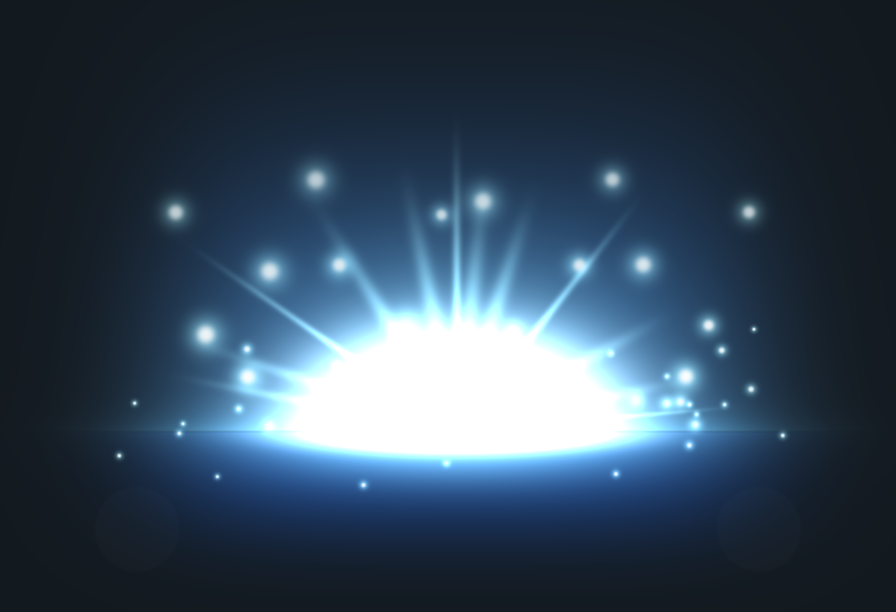
A Shadertoy shader for this background:

```glsl
// A white-blue burst of light rising over a dark horizon, with rays and drifting sparks.

const float PI = 3.14159265;
const vec2 SOURCE = vec2(0.015, 0.295);   // x from the centre, y from the bottom, in heights

const vec3 NIGHT = vec3(0.075, 0.100, 0.122);
const vec3 HAZE  = vec3(0.080, 0.210, 0.390);
const vec3 FLOOR_BLUE = vec3(0.035, 0.170, 0.430);
const vec3 CYAN  = vec3(0.520, 0.750, 0.720);
const vec3 FLARE = vec3(0.300, 0.580, 0.700);
const vec3 RAY   = vec3(0.360, 0.500, 0.480);

const int RAY_COUNT = 12;
const int ORB_COUNT = 18;
const int DUST_COUNT = 40;

float hash(float n) {
    n = fract(n * 0.1031);
    n *= n + 33.33;
    n *= n + n;
    return fract(n);
}

// Bell-shaped falloff; a higher power gives a flatter top.
float falloff(float d, float radius, float power) {
    return exp(-pow(abs(d) / radius, power));
}

// Sky haze above the horizon, blue floor below it.
vec3 backdrop(vec2 q, float above) {
    float side = falloff(q.x, 0.49, 4.0);
    vec3 sky = HAZE * falloff(q.y, 0.46, 2.5);
    vec3 ground = FLOOR_BLUE * falloff(q.y, 0.165, 2.5);
    return NIGHT + side * mix(ground, sky, above);
}

// Wide cyan glow, flare along the horizon and the white dome.
vec3 burst(vec2 q, float above) {
    float squash = q.y > 0.0 ? 1.0 : 3.2;
    float glow = falloff(length(q * vec2(0.75, squash)), 0.22, 2.0);
    float flare = falloff(q.x, 0.43, 3.0) * exp(-abs(q.y) / 0.032);
    vec2 domeSize = vec2(0.23, q.y > 0.0 ? 0.140 : 0.030);
    float dome = falloff(length(q / domeSize), 1.1, 3.0);
    return CYAN * glow + FLARE * flare * mix(0.75, 1.0, above) + 1.6 * dome;
}

// One beam from the source, fading towards its tip.
float beam(vec2 q, float angle, float reach, float width) {
    vec2 dir = vec2(cos(angle), sin(angle));
    float along = dot(q, dir);
    float across = dot(q, vec2(-dir.y, dir.x));
    float fade = smoothstep(0.0, 0.12, along) * (1.0 - smoothstep(0.15, reach, along));
    return fade * falloff(across, width, 2.0);
}

// Fan of beams, crowded upright and near the ground; every third is long and thin.
vec3 rayFan(vec2 q) {
    float light = 0.0;
    for (int i = 0; i < RAY_COUNT; i++) {
        float u = 2.0 * float(i) / float(RAY_COUNT - 1) - 1.0;
        float angle = radians(87.0 + 82.0 * u - 8.0 * sin(2.0 * PI * u));
        bool thin = i % 3 == 0;
        float reach = (thin ? 0.53 : 0.45) + 0.05 * u;
        float width = (thin ? 0.007 : 0.014) * (1.0 - 0.5 * u * u);
        light += beam(q, angle, reach, width) * (thin ? 1.0 : 0.7);
    }
    return RAY * light;
}

// Soft bright dot with a cyan halo, laid over the colour beneath.
vec3 addSpark(vec3 colour, vec2 offset, float radius, float strength) {
    float d = length(offset);
    vec3 core = mix(vec3(0.78, 0.80, 0.82), vec3(1.0), strength);
    colour += CYAN * 0.65 * strength * falloff(d, radius * 2.0, 2.0);
    return mix(colour, max(core, colour), strength * falloff(d, radius, 3.0));
}

// Large orbs follow a wave across the sky.
vec3 addOrbs(vec3 colour, vec2 p) {
    for (int i = 0; i < ORB_COUNT; i++) {
        float n = float(i);
        float wave = cos(2.0 * PI * (n - 4.0) / 4.5);
        vec2 jitter = vec2(hash(n + 3.0), hash(n + 41.0)) - 0.5;
        vec2 spot = vec2(-0.445 + 0.055 * n, 0.542 + 0.156 * wave) + 0.025 * jitter;
        float radius = mix(0.008, 0.0155, hash(n + 87.0));
        colour = addSpark(colour, p - spot, radius, 0.82 - 0.16 * wave);
    }
    return colour;
}

// Fine dust gathers close to the horizon.
vec3 addDust(vec3 colour, vec2 p) {
    for (int i = 0; i < DUST_COUNT; i++) {
        float n = float(i) + 120.0;
        float height = 0.5 * (hash(n) + hash(n + 57.0));
        vec2 spot = vec2(mix(-0.55, 0.55, hash(n + 113.0)), mix(0.19, 0.47, height));
        float size = hash(n + 171.0);
        colour = addSpark(colour, p - spot, mix(0.0025, 0.0065, size * size), 0.9);
    }
    return colour;
}

void mainImage(out vec4 fragColor, in vec2 fragCoord) {
    vec2 p = vec2(fragCoord.x - 0.5 * iResolution.x, fragCoord.y) / iResolution.y;
    vec2 q = p - SOURCE;
    float above = smoothstep(-0.002, 0.002, q.y);

    vec3 colour = backdrop(q, above) + burst(q, above) + rayFan(q) * above;
    // Thin dark seam on the horizon.
    colour *= 1.0 - 0.16 * falloff(q.y, 0.002, 2.0) * falloff(q.x, 0.6, 4.0);
    // Faint lens discs in the lower corners.
    float disc = length(vec2(abs(p.x) - 0.508, p.y - 0.135));
    colour += 0.012 * (1.0 - smoothstep(0.066, 0.072, disc));

    colour = addOrbs(colour, p);
    colour = addDust(colour, p);
    fragColor = vec4(clamp(colour, 0.0, 1.0), 1.0);
}
```
